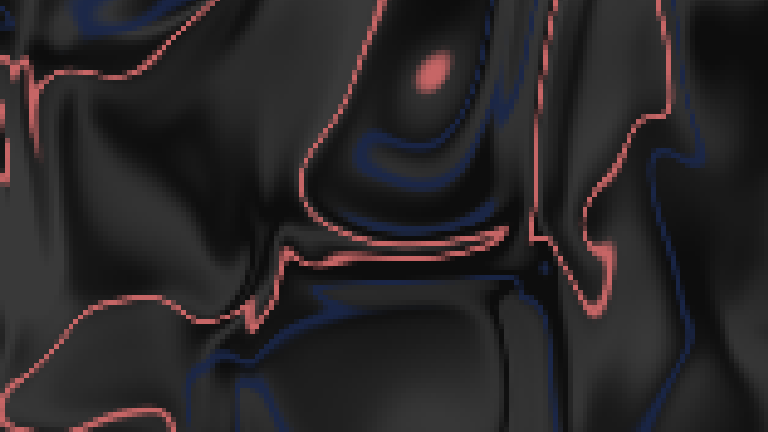
Write a Shadertoy shader that draws this background.

```glsl
// Dark marbled folds with thin coral and navy veins, drawn in coarse square cells.
#define CELLS 180.0           // cells along the canvas diagonal
#define SCALE vec2(1.85, 1.4) // noise cells per canvas height
#define WARP 0.75             // strength of the first warp
#define SEED vec2(21.3, 4.6)
#define CORAL_LEVEL 0.15      // field value followed by the coral vein
#define CORAL_WIDTH 0.034
#define NAVY_LEVEL -0.12      // field value followed by the navy vein
#define NAVY_WIDTH 0.040
#define CORAL vec3(0.78, 0.40, 0.40)
#define NAVY vec3(0.10, 0.15, 0.29)
#define DARK vec3(0.05)
#define LIGHT vec3(0.225)

vec2 gradientAt(vec2 corner) {
    float angle = 6.2832 * fract(sin(dot(corner, vec2(127.1, 311.7))) * 43758.5);
    return vec2(cos(angle), sin(angle));
}

float gradientNoise(vec2 p) {
    vec2 i = floor(p), f = p - i;
    vec2 u = f * f * f * (f * (f * 6.0 - 15.0) + 10.0);
    vec2 e = vec2(1.0, 0.0);
    float low = mix(dot(gradientAt(i), f),
                    dot(gradientAt(i + e.xy), f - e.xy), u.x);
    float high = mix(dot(gradientAt(i + e.yx), f - e.yx),
                     dot(gradientAt(i + e.xx), f - e.xx), u.x);
    return mix(low, high, u.y);
}

// Repeated displacement folds the plane into cusps and long streaks.
vec2 foldedPlane(vec2 p) {
    p = p * SCALE + SEED;
    float frequency = 1.0, amount = WARP;
    for (int i = 0; i < 3; i++) {
        vec2 s = p * frequency + 17.3 * float(i);
        p += amount * vec2(gradientNoise(s + 5.2), gradientNoise(s.yx + 31.4));
        frequency *= 1.6;
        amount *= 0.72;
    }
    return p;
}

float veinField(vec2 p) {
    return gradientNoise(foldedPlane(p));
}

// Soft band around one level, kept about one cell wide where the field is steep.
float vein(float field, float slope, float level, float width) {
    return 1.0 - smoothstep(0.1, 1.0, abs(field - level) / max(width, 0.75 * slope));
}

void mainImage(out vec4 fragColor, in vec2 fragCoord) {
    // Snap to the centre of a square cell, in units of canvas height
    float cell = length(iResolution.xy) / CELLS;
    float size = cell / iResolution.y;
    vec2 p = (floor(fragCoord / cell) + 0.5) * size;

    vec2 q = foldedPlane(p);
    float field = gradientNoise(q);
    float slope = length(vec2(veinField(p + vec2(size, 0.0)),
                              veinField(p + vec2(0.0, size))) - field);

    // Grey folds over broad light and dark areas
    float folds = sin(9.0 * gradientNoise(q * 1.6 + 7.1) + 7.0 * field);
    float broad = gradientNoise(p * 2.5 + 40.6);
    float shade = clamp(0.48 + 0.42 * folds + 0.5 * broad, 0.0, 1.0);
    vec3 color = mix(DARK, LIGHT, shade);

    // Coloured veins
    color = mix(color, NAVY, 0.9 * vein(field, slope, NAVY_LEVEL, NAVY_WIDTH));
    color = mix(color, CORAL, vein(field, slope, CORAL_LEVEL, CORAL_WIDTH));

    fragColor = vec4(color, 1.0);
}
```
